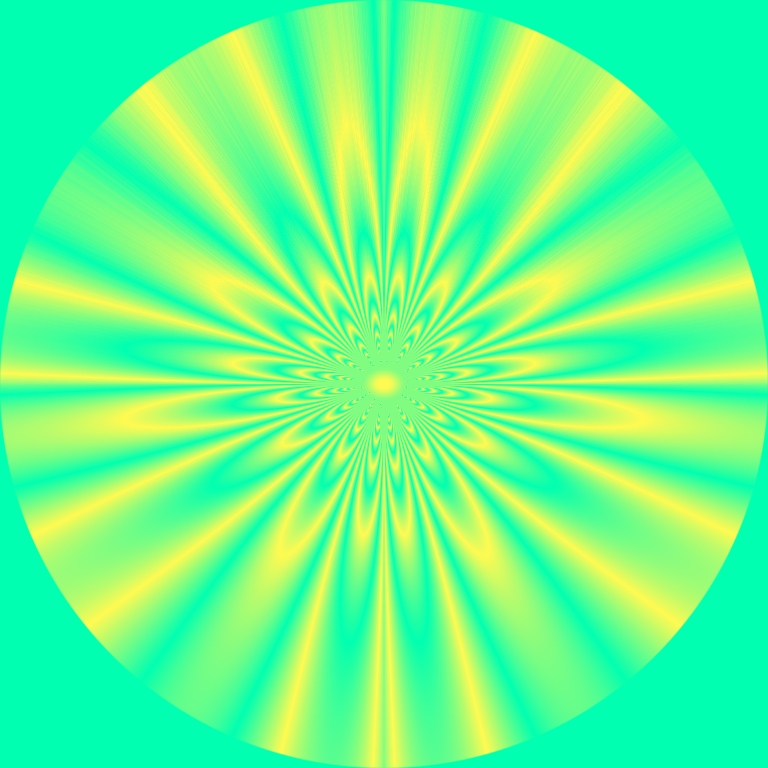
Reproduce this background procedurally as a Shadertoy shader.

```glsl
// A disc of mirrored rays and petals that crowd towards a bright core.
// An angular wave, repeated every quarter turn, is scaled by the inverse
// radius and folded into a triangle wave that blends two colours.

float hash(float n) {
    return fract(sin(n * 12.9898) * 43758.547);
}

float noise(float x) {
    float cell = floor(x);
    return mix(hash(cell), hash(cell + 1.0), smoothstep(0.0, 1.0, x - cell));
}

// Odd wave over one quarter turn, steeper near the axes than the diagonals
float petalWave(float angle) {
    float turn = mod(angle / 0.785398 + 1.0, 2.0) - 1.0;
    float t = abs(turn);
    return sign(turn) * (3.35 - 1.35 * t) * sin(6.28319 * pow(t, 0.815));
}

void mainImage(out vec4 fragColor, in vec2 fragCoord) {
    // Disc coordinates: radius 1 touches the nearest canvas edges
    float size = min(iResolution.x, iResolution.y);
    vec2 p = (2.0 * fragCoord - iResolution.xy) / size;
    float radius = max(length(p), 0.0001);
    float angle = atan(p.y, abs(p.x) + 0.000001);

    // Petals: phase rises towards the centre
    float phase = petalWave(angle) * (1.0 / radius + 0.16 * radius * radius * radius);
    float level = asin(sin(phase)) / 3.14159 + 0.5;

    // Fine radial streaks, strongest in the upper half
    float streak = noise(angle * 230.0 + 500.0) + noise(angle * 610.0 + 1500.0) - 1.0;
    float streakAmount = 0.09 * smoothstep(-0.2, 1.0, p.y / radius);
    level += streak * streakAmount * smoothstep(0.15, 0.5, radius);

    // Average out detail finer than the sampling grid
    level = mix(level, 0.5, smoothstep(1.5, 5.0, fwidth(phase)));

    // Glowing core, slightly wider than tall
    float core = length(p * vec2(0.75, 1.0));
    level = mix(level, 1.0, 1.0 - smoothstep(0.008, 0.045, core));

    // Disc edge and palette
    float edge = 2.0 / size;
    level *= 1.0 - smoothstep(1.0 - edge, 1.0 + edge, radius);
    vec3 teal = vec3(0.0, 1.0, 0.69);
    vec3 yellow = vec3(1.0, 0.98, 0.32);
    fragColor = vec4(mix(teal, yellow, clamp(level, 0.0, 1.0)), 1.0);
}
```
